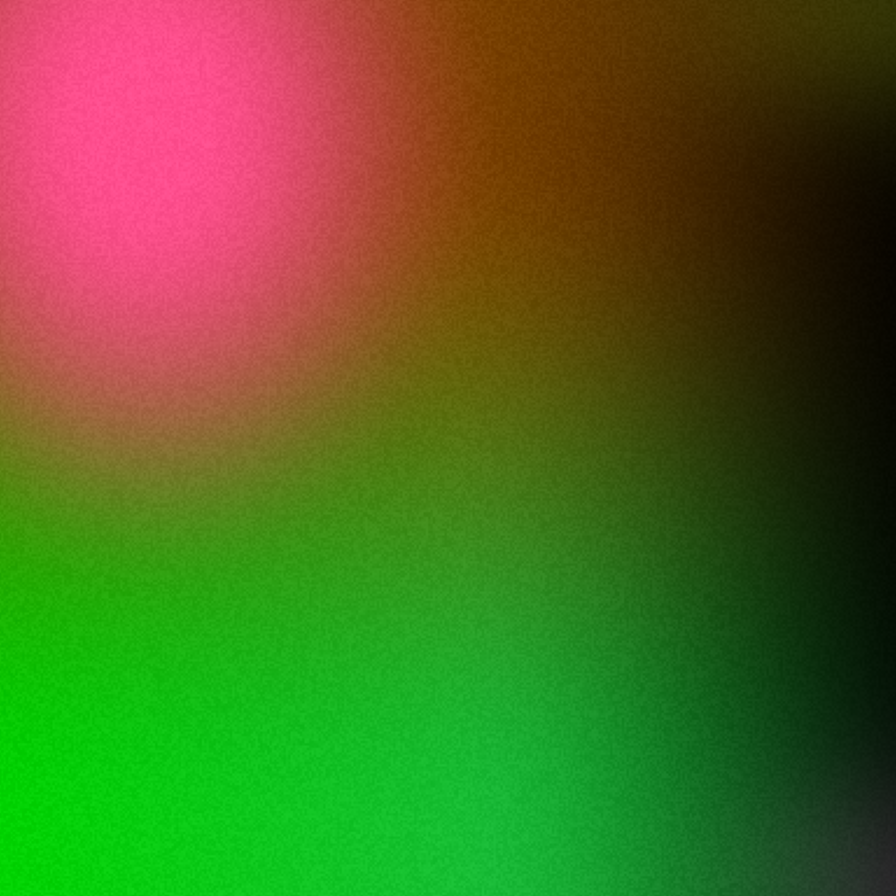
A WebGL 1 fragment shader for this background:

```glsl
precision highp float;
// Soft colour field: a brown to green vertical blend, a pink oval glow at the
// upper left, a shadow closing in from the right with two faint corner glows,
// and a fine film grain made from smoothed hash noise.

uniform vec2 u_resolution;

const vec3 BROWN = vec3(0.490, 0.259, 0.000);
const vec3 LEAF_GREEN = vec3(0.000, 0.831, 0.000);
const vec3 SEA_GREEN = vec3(0.094, 0.737, 0.215);
const vec3 PINK = vec3(1.000, 0.306, 0.557);
const vec3 OLIVE_GLOW = vec3(0.170, 0.185, 0.018);
const vec3 SLATE_GLOW = vec3(0.150, 0.055, 0.135);

// Heights are measured downwards from the top edge.
const vec3 BLEND_START = vec3(0.20, 0.15, 0.20);
const vec3 BLEND_END = vec3(0.88, 0.96, 0.95);
const float GREEN_SKEW = 0.03;
const float SEA_GREEN_X = 0.55;

const vec2 PINK_CENTER = vec2(0.16, 0.86);
const float PINK_STRETCH = 1.3;
const float PINK_CORE = 0.05;
const float PINK_REACH = 0.42;

const float SHADOW_START = 0.45;
const float SHADOW_END = 1.08;
const float SHADOW_SLANT = 0.06;

const vec2 OLIVE_SIZE = vec2(0.25, 0.14);
const vec2 SLATE_SIZE = vec2(0.18, 0.14);

const float GRAIN_CELLS = 384.0;
const float GRAIN_AMOUNT = 0.055;

float hash(vec2 p) {
  vec3 q = fract(vec3(p.xyx) * 0.1031);
  q += dot(q, q.yzx + 33.33);
  return fract((q.x + q.y) * q.z);
}

float valueNoise(vec2 p) {
  vec2 cell = floor(p);
  vec2 f = fract(p);
  f = f * f * (3.0 - 2.0 * f);
  float low = mix(hash(cell), hash(cell + vec2(1.0, 0.0)), f.x);
  float high = mix(hash(cell + vec2(0.0, 1.0)), hash(cell + vec2(1.0)), f.x);
  return mix(low, high, f.y);
}

float cornerGlow(vec2 offset, vec2 size) {
  vec2 d = offset / size;
  return exp(-dot(d, d));
}

void main() {
  vec2 uv = gl_FragCoord.xy / u_resolution;
  float depth = 1.0 - uv.y;

  // Brown above, green below; each channel crosses over at its own pace.
  vec3 green = mix(LEAF_GREEN, SEA_GREEN, min(uv.x / SEA_GREEN_X, 1.0));
  vec3 channelDepth = vec3(depth);
  channelDepth.g += GREEN_SKEW * (1.0 - uv.x);
  vec3 color = mix(BROWN, green, smoothstep(BLEND_START, BLEND_END, channelDepth));

  // Pink oval glow.
  vec2 toPink = uv - PINK_CENTER;
  toPink.y /= PINK_STRETCH;
  float pinkness = 1.0 - smoothstep(PINK_CORE, PINK_REACH, length(toPink));
  color = mix(color, PINK, pinkness);

  // Shadow from the right, receding slightly towards the bottom.
  float shadowX = uv.x - SHADOW_SLANT * depth;
  color *= 1.0 - smoothstep(SHADOW_START, SHADOW_END, shadowX);

  // Faint light in the two right-hand corners.
  color += OLIVE_GLOW * cornerGlow(uv - vec2(1.0, 1.0), OLIVE_SIZE);
  color += SLATE_GLOW * cornerGlow(uv - vec2(1.0, 0.0), SLATE_SIZE);

  // Film grain, weaker in the dark.
  float brightness = max(color.r, max(color.g, color.b));
  float grain = valueNoise(uv * GRAIN_CELLS) - 0.5;
  color += grain * GRAIN_AMOUNT * mix(0.3, 1.0, smoothstep(0.0, 0.5, brightness));

  gl_FragColor = vec4(clamp(color, 0.0, 1.0), 1.0);
}
```
